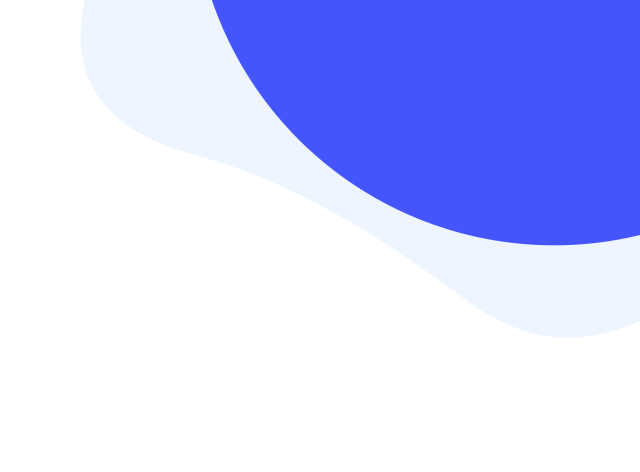
Write a Shadertoy shader that draws this background.

```glsl
#define PAPER vec3(1.0)
#define PALE vec3(0.933, 0.961, 1.0)
#define BLUE vec3(0.262, 0.333, 0.985)
#define DISC_CENTER vec2(0.8659, 0.9190)
#define DISC_RADIUS 0.5648
#define CURVES 5
#define STEPS 24

// Outline of the pale blob: cubic curves that share their end points
const vec2 OUTLINE[16] = vec2[16](
    vec2(0.1536, 0.7969), vec2(0.1354, 0.7578), vec2(0.1263, 0.7188),
    vec2(0.1263, 0.6797), vec2(0.1263, 0.5690), vec2(0.2148, 0.5195),
    vec2(0.3060, 0.4948), vec2(0.4557, 0.4557), vec2(0.5964, 0.3672),
    vec2(0.7292, 0.2682), vec2(0.7786, 0.2331), vec2(0.8281, 0.2096),
    vec2(0.8880, 0.2096), vec2(0.9479, 0.2096), vec2(1.0078, 0.2370),
    vec2(1.0677, 0.2669));

vec2 bezier(vec2 a, vec2 b, vec2 c, vec2 d, float t) {
    float s = 1.0 - t;
    return s * s * s * a + 3.0 * s * t * (s * b + t * c) + t * t * t * d;
}

float segmentDistance(vec2 p, vec2 a, vec2 b) {
    vec2 ab = b - a;
    float h = clamp(dot(p - a, ab) / dot(ab, ab), 0.0, 1.0);
    return length(p - a - h * ab);
}

// Signed distance, negative inside; crossings of a leftward ray set the sign
float blobDistance(vec2 p) {
    float nearest = 10.0;
    float side = 1.0;
    vec2 a = OUTLINE[0];
    for (int i = 0; i < CURVES; i++) {
        int k = 3 * i;
        for (int j = 1; j <= STEPS; j++) {
            float t = float(j) / float(STEPS);
            vec2 b = bezier(OUTLINE[k], OUTLINE[k + 1], OUTLINE[k + 2], OUTLINE[k + 3], t);
            nearest = min(nearest, segmentDistance(p, a, b));
            if ((a.y > p.y) != (b.y > p.y)) {
                float crossing = mix(a.x, b.x, (p.y - a.y) / (b.y - a.y));
                if (crossing < p.x) side = -side;
            }
            a = b;
        }
    }
    return side * nearest;
}

float coverage(float dist, float pixel) {
    return clamp(0.5 - dist / pixel, 0.0, 1.0);
}

void mainImage(out vec4 fragColor, in vec2 fragCoord) {
    // Canvas width is one unit
    float pixel = 1.0 / iResolution.x;
    vec2 p = fragCoord * pixel;

    // Layers from back to front
    float disc = length(p - DISC_CENTER) - DISC_RADIUS;
    vec3 color = mix(PAPER, PALE, coverage(blobDistance(p), pixel));
    color = mix(color, BLUE, coverage(disc, pixel));
    fragColor = vec4(color, 1.0);
}
```
